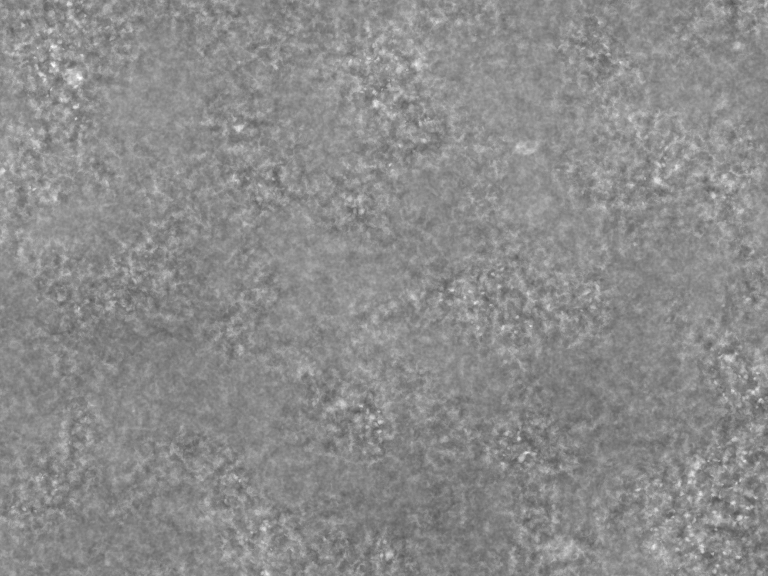
Reproduce this texture procedurally as a Shadertoy shader.

```glsl
// Weathered grey stone: a finely mottled matte ground with pale flecks in
// clusters, a few larger flakes and faint dark scratches. Gradient noise makes
// the mottling; jittered grids of rotated, ragged ellipses make the marks.

#define BASE_GREY 0.534
#define CLOUD_DEPTH 0.085
#define MOTTLE_DEPTH 0.085
#define SPECKLE_DEPTH 0.10
#define GRAIN_DEPTH 0.06
#define FLECK_GLOW 0.30
#define FLAKE_GLOW 0.17
#define SCRATCH_DEPTH 0.11
#define PIT_DEPTH 0.17

vec2 hash2(vec2 cell) {
    vec3 h = fract(cell.xyx * vec3(0.1031, 0.1030, 0.0973));
    h += dot(h, h.yzx + 33.33);
    return fract((h.xx + h.yz) * h.zy);
}

vec2 gradientAt(vec2 cell) {
    float angle = 6.2832 * hash2(cell + 57.0).x;
    return vec2(cos(angle), sin(angle));
}

// Gradient noise, roughly -0.7 to 0.7
float noise(vec2 p) {
    vec2 i = floor(p), f = fract(p);
    vec2 u = f * f * f * (f * (f * 6.0 - 15.0) + 10.0);
    vec2 e = vec2(0.0, 1.0);
    float low = mix(dot(gradientAt(i), f),
                    dot(gradientAt(i + e.yx), f - e.yx), u.x);
    float high = mix(dot(gradientAt(i + e), f - e),
                     dot(gradientAt(i + e.yy), f - e.yy), u.x);
    return mix(low, high, u.y);
}

float fbm(vec2 p) {
    float sum = 0.0, weight = 1.0;
    for (int octave = 0; octave < 4; octave++) {
        sum += weight * noise(p);
        p = mat2(1.6, 1.2, -1.2, 1.6) * p + 17.3;
        weight *= 0.58;
    }
    return sum;
}

// Strongest of the rotated ellipses scattered on a jittered grid;
// share is the part of the cells in use, core the radius of the flat middle
float scatter(vec2 p, float grid, vec2 size, float share, float core, float seed) {
    vec2 home = floor(p * grid);
    float mark = 0.0;
    for (int y = -1; y <= 1; y++)
    for (int x = -1; x <= 1; x++) {
        vec2 cell = home + vec2(x, y);
        vec2 jitter = hash2(cell + seed);
        vec2 traits = hash2(cell + seed + 131.0);
        vec2 form = hash2(cell + seed + 277.0);
        float angle = 6.2832 * traits.x;
        float c = cos(angle), s = sin(angle);
        vec2 q = mat2(c, -s, s, c) * (p - (cell + jitter) / grid);
        float radius = length(q / (size * mix(0.55, 1.15, form.x)));
        float used = smoothstep(0.0, 0.05, share - traits.y);
        float body = 1.0 - smoothstep(core, 1.0, radius);
        mark = max(mark, used * body * mix(0.25, 1.0, form.y));
    }
    return mark;
}

void mainImage(out vec4 fragColor, in vec2 fragCoord) {
    vec2 p = fragCoord / iResolution.y;
    float aspect = iResolution.x / iResolution.y;

    // Ragged coordinates for the outlines of the marks
    vec2 ragged = p + 0.0035 * vec2(fbm(p * 60.0), fbm(p * 60.0 + 40.0));
    vec2 bent = p + 0.03 * vec2(noise(p * 9.0), noise(p * 9.0 + 20.0));

    // Where flecks gather, with a denser lower right corner
    float corner = 1.0 - smoothstep(0.0, 0.45, length(p - vec2(aspect - 0.08, 0.08)));
    float gather = fbm(p * 5.0 + 8.0) + 0.5 * corner;
    float cluster = smoothstep(0.15, 0.6, gather);
    float rough = smoothstep(-0.35, 0.4, gather);

    // Matte ground: clouds, mottling, pale speckle and fine grain
    float grey = BASE_GREY + CLOUD_DEPTH * fbm(p * 1.9 + 3.0);
    float mottle = fbm(bent * 32.0);
    float speckle = fbm(ragged * 68.0 + 90.0);
    grey += MOTTLE_DEPTH * mottle * mix(0.7, 1.3, rough);
    grey += SPECKLE_DEPTH * (speckle + 0.8 * max(speckle, 0.0)) * mix(0.55, 1.25, rough);
    grey += GRAIN_DEPTH * noise(p * 170.0);

    // Dark pits between the clustered flecks
    grey -= PIT_DEPTH * cluster * max(0.0, noise(p * 42.0 + 60.0) - 0.03);

    // Soft pale blotches, then coarse and fine flecks
    grey += 0.06 * scatter(ragged, 17.0, vec2(0.025, 0.016), 0.2 + 0.2 * rough, 0.1, 11.0);
    float coarse = scatter(ragged, 38.0, vec2(0.0125, 0.0095),
                           0.04 + 0.07 * rough + 0.35 * cluster, 0.15, 23.0);
    float fine = scatter(ragged, 75.0, vec2(0.0068, 0.0055),
                         0.05 + 0.12 * rough + 0.4 * cluster, 0.1, 37.0);
    grey += FLECK_GLOW * mix(0.42, 1.0, cluster) * max(coarse, 0.9 * fine);

    // Larger flakes and dark scratches
    float flake = scatter(ragged, 5.0, vec2(0.036, 0.022), 0.25, 0.6, 41.0);
    grey += FLAKE_GLOW * flake * (1.0 + 0.8 * mottle);
    grey -= SCRATCH_DEPTH * scatter(bent, 3.0, vec2(0.075, 0.012), 0.4, 0.1, 53.0);

    fragColor = vec4(vec3(clamp(grey, 0.0, 1.0)), 1.0);
}
```
